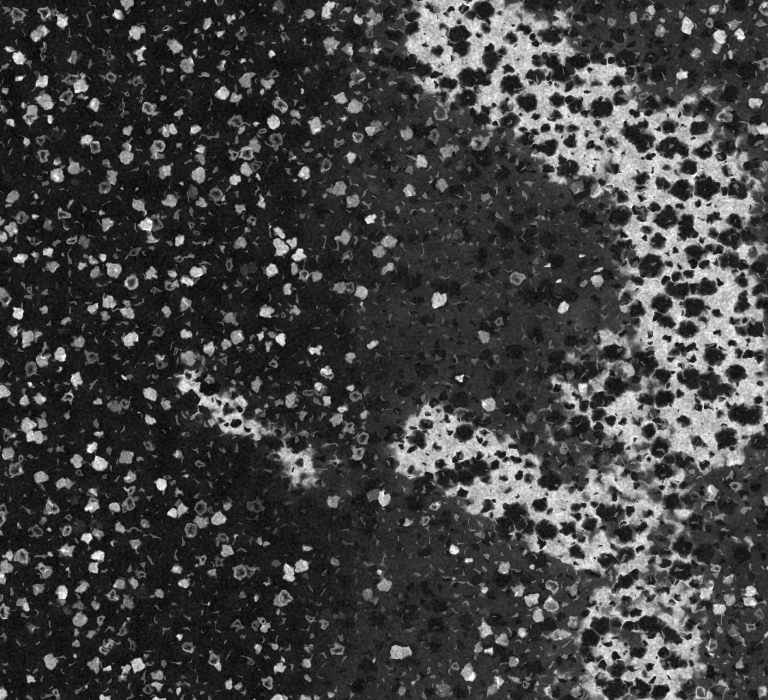
Give the GLSL for this texture, as a Shadertoy shader.

```glsl
const float FLAKE_FREQ = 45.0;     // loose flakes per canvas height
const float PIT_FREQ = 31.0;       // large pits per canvas height
const float SMALL_PIT_FREQ = 52.0;
const float GRAIN_FREQ = 190.0;
const float EDGE_WARP = 0.0045;    // raggedness of all outlines
const float DARK_GROUND = 0.095;
const float GREY_GROUND = 0.185;
const float CRUST_TONE = 0.76;
const uint HASH_MUL = 1664525u;
const uint HASH_ADD = 1013904223u;

vec2 hash2(vec2 cell) {
    uvec2 v = uvec2(ivec2(cell)) * HASH_MUL + HASH_ADD;
    v.x += v.y * HASH_MUL;
    v.y += v.x * HASH_MUL;
    v ^= v >> 16u;
    v.x += v.y * HASH_MUL;
    v.y += v.x * HASH_MUL;
    v ^= v >> 16u;
    return vec2(v & 0xffffu) / 65535.0;
}

float slope(vec2 cell, vec2 offset) {
    float angle = 6.2832 * hash2(cell).x;
    return dot(vec2(cos(angle), sin(angle)), offset);
}

// Gradient noise, roughly -1 to 1
float noise(vec2 p) {
    vec2 i = floor(p), f = p - i, e = vec2(1, 0);
    vec2 u = f * f * f * (f * (f * 6.0 - 15.0) + 10.0);
    float low = mix(slope(i, f), slope(i + e, f - e), u.x);
    float high = mix(slope(i + e.yx, f - e.yx), slope(i + 1.0, f - 1.0), u.x);
    return 1.45 * mix(low, high, u.y);
}

float fbm(vec2 p) {
    float sum = 0.0, amp = 0.55;
    for (int i = 0; i < 4; i++) {
        sum += amp * noise(p);
        p = mat2(1.6, 1.2, -1.2, 1.6) * p + 17.3;
        amp *= 0.55;
    }
    return sum;
}

// Soft capsule used to lay out the broad regions
float smear(vec2 p, vec2 a, vec2 b, float radius) {
    vec2 ab = b - a;
    float t = clamp(dot(p - a, ab) / dot(ab, ab), 0.0, 1.0);
    float d = length(p - a - ab * t) / radius;
    return exp(-d * d);
}

float crustAmount(vec2 p) {
    float c = smear(p, vec2(0.96, 0.76), vec2(1.02, 0.42), 0.12);
    c = max(c, smear(p, vec2(0.66, 0.94), vec2(0.83, 0.84), 0.11));
    c = max(c, 0.95 * smear(p, vec2(0.62, 0.37), vec2(0.78, 0.27), 0.075));
    c = max(c, 0.62 * smear(p, vec2(0.90, 0.45), vec2(0.93, 0.02), 0.17));
    return max(c, 0.60 * smear(p, vec2(0.28, 0.45), vec2(0.46, 0.33), 0.06));
}

float calmAmount(vec2 p) {
    float c = smear(p, vec2(0.56, 0.52), vec2(0.80, 0.60), 0.12);
    return max(c, smear(p, vec2(0.40, 0.28), vec2(0.56, 0.12), 0.10));
}

// Distance to the nearest pit rim, in cells, negative inside
float pits(vec2 p) {
    vec2 home = floor(p);
    float nearest = 1.0;
    for (int k = 0; k < 9; k++) {
        vec2 cell = home + vec2(k % 3, k / 3) - 1.0;
        vec2 centre = cell + 0.1 + 0.8 * hash2(cell);
        float radius = mix(0.08, 0.47, hash2(cell + 91.0).x);
        nearest = min(nearest, length((p - centre) * vec2(0.92, 1.08)) - radius);
    }
    return nearest;
}

// Scattered flakes, some of them hollow
float flakes(vec2 p) {
    vec2 home = floor(p);
    float tone = 0.0;
    for (int k = 0; k < 9; k++) {
        vec2 cell = home + vec2(k % 3, k / 3) - 1.0;
        vec2 centre = cell + hash2(cell + 211.0);
        vec2 look = hash2(cell + 307.0), pick = hash2(cell + 401.0);
        vec2 place = centre / FLAKE_FREQ;
        float chance = 0.28 + 0.24 * (1.0 - smoothstep(0.40, 0.62, place.x));
        chance += 0.55 * noise(place * 11.0) - 0.22 * calmAmount(place);
        float radius = mix(0.17, 0.52, look.x);
        float d = length(p - centre);
        float mask = 1.0 - smoothstep(radius - 0.16, radius + 0.03, d);
        float hollow = mix(1.0, smoothstep(0.0, radius, d), step(0.72, pick.y));
        mask *= smoothstep(-0.04, 0.06, chance - pick.x);
        tone = max(tone, mask * hollow * mix(0.5, 1.0, look.y));
    }
    return tone;
}

void mainImage(out vec4 fragColor, in vec2 fragCoord) {
    vec2 p = fragCoord / iResolution.y;
    vec2 q = p + EDGE_WARP * vec2(noise(p * 75.0), noise(p * 75.0 + 37.0));
    q += 0.45 * EDGE_WARP * vec2(noise(p * 170.0), noise(p * 170.0 + 53.0));
    float grain = 0.6 * noise(p * GRAIN_FREQ) + 0.6 * noise(p * GRAIN_FREQ * 1.7);
    float mottle = fbm(p * 28.0);

    // Dark ground with grey veils and sunken pits
    float pit = min(pits(q * PIT_FREQ), pits(q * SMALL_PIT_FREQ + 23.0) + 0.12);
    float grey = smoothstep(0.35, 0.62, p.x + 0.12 * fbm(p * 5.0));
    float tone = mix(DARK_GROUND, GREY_GROUND, grey);
    tone += 0.055 * mottle + 0.065 * grain;
    tone -= 0.075 * grey * (1.0 - smoothstep(-0.12, 0.04, pit));

    // Pale crust, perforated by the pits
    float height = 1.25 * crustAmount(p) - 0.66 + 0.38 * fbm(p * 9.0);
    height += 0.20 * noise(q * 27.0) + 0.16 * noise(q * 68.0);
    float open = smoothstep(-0.01, 0.13, pit);
    float veil = smoothstep(-0.45, 0.25, height);
    float rim = smoothstep(-0.10, 0.0, pit) * (1.0 - smoothstep(0.02, 0.13, pit));
    tone += veil * (0.09 * open + 0.13 * rim * (0.6 + noise(p * 40.0)));
    float crust = smoothstep(-0.06, 0.13, height) * open;
    float pale = CRUST_TONE + 0.14 * noise(p * 55.0) + 0.20 * grain;
    tone = mix(tone, pale, crust);

    // Loose flakes and fine specks
    float flake = flakes(q * FLAKE_FREQ) * mix(1.0, open, veil);
    tone = max(tone, mix(tone, pale + 0.06, flake));
    float speck = smoothstep(0.38, 0.68, noise(q * 105.0) + 0.25 * mottle);
    tone += 0.28 * speck * (1.0 - crust) * (1.0 - 0.5 * calmAmount(p));

    fragColor = vec4(vec3(clamp(tone, 0.02, 0.97)), 1.0);
}
```
